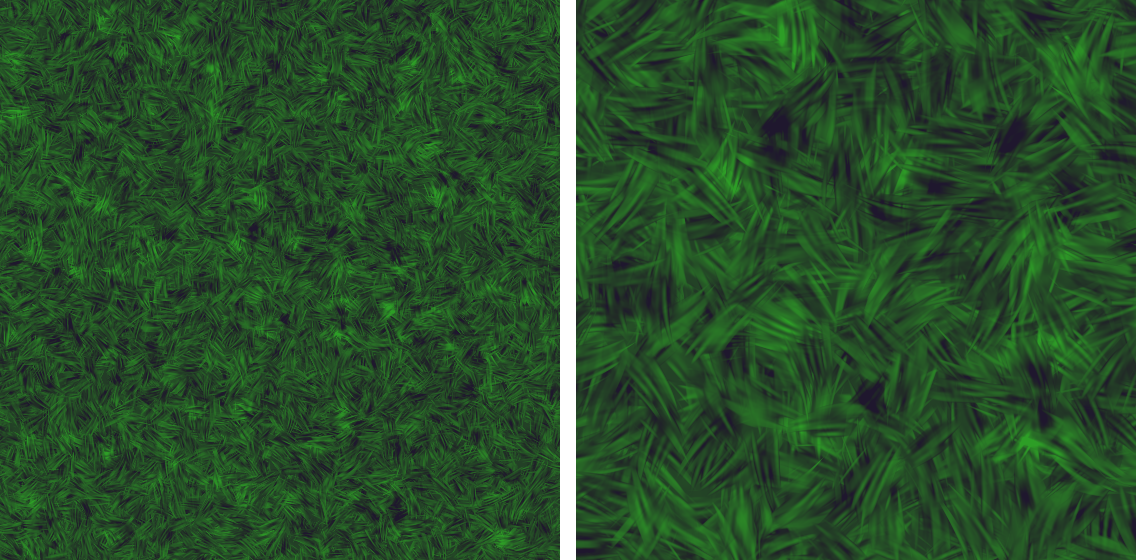
Left, the full canvas; right, a detail of the centre.
Give the GLSL for this texture, as a WebGL 1 fragment shader.

```glsl
precision highp float;
// Dense dark green grass: layers of scattered, fanned dabs of fine blades
// painted over each other, with bright tuft hearts and navy hollows beside
// them. A single green level is accumulated, then mapped to a colour.

uniform vec2 u_resolution;

#define DAB_CELLS 29.0      // dabs per canvas side in each layer
#define TUFT_CELLS 12.0     // tuft hearts per canvas side
#define BLADE_FREQ 430.0    // blades per canvas side, across the dab
#define BLADE_STRETCH 0.13  // frequency along a blade relative to across
#define DAB_SIZE vec2(0.70, 0.40)
#define DAB_OPACITY 0.76
#define BLADE_CONTRAST 0.50
#define DAB_CONTRAST 0.16
#define HEART_GAIN 0.19
#define HOLLOW_GAIN 0.17
#define BASE_GREEN 0.246

float hash(vec2 p) {
  vec3 h = fract(vec3(p.xyx) * 0.1031);
  h += dot(h, h.yzx + 33.33);
  return fract((h.x + h.y) * h.z);
}

vec2 hash2(vec2 p) {
  return vec2(hash(p + 17.3), hash(p + 71.9));
}

float noise(vec2 p) {
  vec2 i = floor(p), f = fract(p);
  f = f * f * (3.0 - 2.0 * f);
  return mix(mix(hash(i), hash(i + vec2(1.0, 0.0)), f.x),
             mix(hash(i + vec2(0.0, 1.0)), hash(i + 1.0), f.x), f.y);
}

// Turns v by the given angle
vec2 turn(vec2 v, float angle) {
  float c = cos(angle), s = sin(angle);
  return vec2(c * v.x + s * v.y, c * v.y - s * v.x);
}

// Paints one layer of blade dabs over the green level
float paintLayer(float green, vec2 p, float layer) {
  vec2 g = p * DAB_CELLS + layer * vec2(0.37, 0.61);
  vec2 cell = floor(g);
  for (int j = -1; j <= 1; j++) {
    for (int i = -1; i <= 1; i++) {
      vec2 id = cell + vec2(float(i), float(j));
      vec2 seed = id + 50.0 + layer * 41.0;
      vec2 center = id + hash2(seed);
      float heading = 13.0 * noise(center * 0.35 + 9.0)
                    + 1.6 * (hash(seed + 5.1) - 0.5);
      vec2 q = turn(g - center, heading);

      // Bend the blades slightly and fan them out towards the tips
      q.y += (hash(seed + 8.7) - 0.5) * 0.35 * q.x * q.x;
      vec2 fan = vec2(q.x, q.y / (1.0 + 0.4 * clamp(q.x, -1.0, 1.0)));
      float reach = length(fan / DAB_SIZE);
      if (reach < 1.4) {
        vec2 grain = fan * BLADE_FREQ / DAB_CELLS;
        float blade = noise(grain * vec2(BLADE_STRETCH, 1.0) + 60.0 + hash2(seed) * 90.0);
        float mask = 1.0 - smoothstep(0.6, 0.95, reach - 0.9 * (blade - 0.5));
        float level = BASE_GREEN + BLADE_CONTRAST * (blade - 0.5)
                    + DAB_CONTRAST * (hash(seed + 3.3) - 0.5);
        green = mix(green, level, mask * DAB_OPACITY);
      }
    }
  }
  return green;
}

// Soft bright hearts, each with a dark hollow beside it
float tuftLight(vec2 p) {
  vec2 g = p * TUFT_CELLS;
  vec2 cell = floor(g);
  float light = 0.0;
  for (int j = -1; j <= 1; j++) {
    for (int i = -1; i <= 1; i++) {
      vec2 id = cell + vec2(float(i), float(j));
      vec2 d = g - id - 0.15 - 0.7 * hash2(id + 120.0);
      vec2 hollow = d - turn(vec2(0.3, 0.0), 6.2832 * hash(id + 210.0));
      light += HEART_GAIN * hash(id + 310.0) * exp(-dot(d, d) * 20.0);
      light -= HOLLOW_GAIN * hash(id + 410.0) * exp(-dot(hollow, hollow) * 28.0);
    }
  }
  return light;
}

vec3 grassColor(float green) {
  float g = clamp(green, 0.09, 0.62);
  float navy = 1.0 - smoothstep(0.08, 0.17, g);
  return vec3(0.11 + 0.11 * g, g, 0.15 + 0.03 * navy);
}

void main() {
  vec2 p = gl_FragCoord.xy / u_resolution.y;
  float green = BASE_GREEN;
  for (int k = 0; k < 5; k++) green = paintLayer(green, p, float(k));

  // Ragged tuft light and slow changes over the meadow
  vec2 ragged = p + 0.018 * (vec2(noise(p * 150.0), noise(p * 150.0 + 40.0)) - 0.5);
  float blades = clamp(green / 0.3, 0.4, 1.6);
  green += tuftLight(ragged) * mix(1.0, blades, 0.7);
  green += 0.035 * (noise(p * 5.0 + 3.0) - 0.5);

  gl_FragColor = vec4(grassColor(green), 1.0);
}
```
